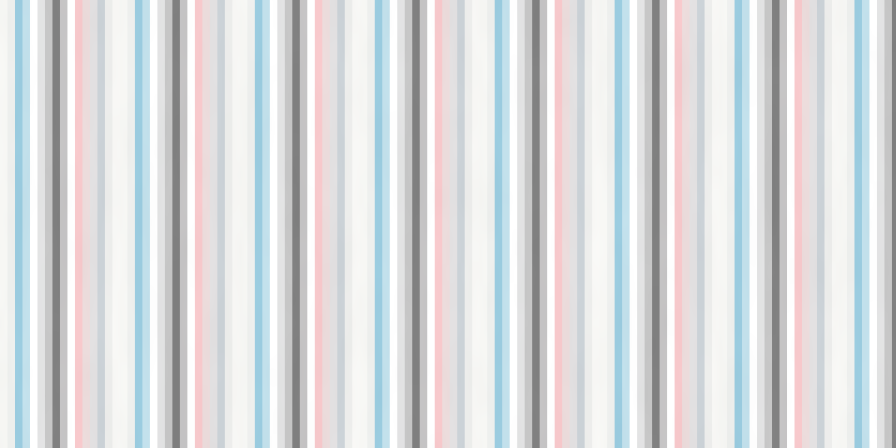
Give the GLSL for this pattern, as a WebGL 2 fragment shader.

```glsl
#version 300 es
precision highp float;
// Draws soft vertical stripes in blue, grey and pink on off-white, faintly worn like cloth.

uniform vec2 u_resolution;
out vec4 outColor;

// One repeat: sixteen stripes of equal width
const vec3 STRIPES[16] = vec3[16](
    vec3(0.965, 0.966, 0.955), vec3(0.930, 0.937, 0.930),  // off-whites
    vec3(0.605, 0.798, 0.875), vec3(0.760, 0.878, 0.922),  // blues
    vec3(0.998), vec3(0.886, 0.888, 0.890),                // white, pale grey
    vec3(0.775), vec3(0.500), vec3(0.770, 0.765, 0.768),   // dark core in grey
    vec3(0.998),
    vec3(0.968, 0.785, 0.797), vec3(0.922, 0.858, 0.858),  // pinks
    vec3(0.885, 0.878, 0.882), vec3(0.795, 0.822, 0.842),  // fade to blue-grey
    vec3(0.928, 0.930, 0.924), vec3(0.970, 0.968, 0.960)
);

float hash(vec2 p) {
    p = fract(p * vec2(0.1031, 0.1137));
    p += dot(p, p.yx + 33.33);
    return fract((p.x + p.y) * p.x * 7.31);
}

float noise(vec2 p) {
    vec2 cell = floor(p), f = fract(p);
    f = f * f * (3.0 - 2.0 * f);
    return mix(mix(hash(cell), hash(cell + vec2(1, 0)), f.x),
               mix(hash(cell + vec2(0, 1)), hash(cell + vec2(1, 1)), f.x), f.y);
}

vec3 stripeColor(float index) {
    return STRIPES[int(mod(index, 16.0))];
}

void main() {
    // Position in stripe widths, scaled by the canvas height
    float stripesPerHeight = 59.77;
    vec2 p = gl_FragCoord.xy / u_resolution.y * stripesPerHeight;
    float pixel = stripesPerHeight / u_resolution.y;

    // Blend across the nearest stripe edge over one pixel
    float edge = floor(p.x + 0.5);
    float blend = clamp((p.x - edge) / pixel + 0.5, 0.0, 1.0);
    vec3 color = mix(stripeColor(edge - 1.0), stripeColor(edge), blend);

    // Faint wear: broad patches and small smudges along the stripes
    float wear = noise(p * vec2(0.35, 0.12)) - 0.5;
    wear += 0.7 * (noise(p * vec2(1.0, 0.3) + 40.0) - 0.5);
    color += 0.012 * wear;

    outColor = vec4(clamp(color, 0.0, 1.0), 1.0);
}
```
